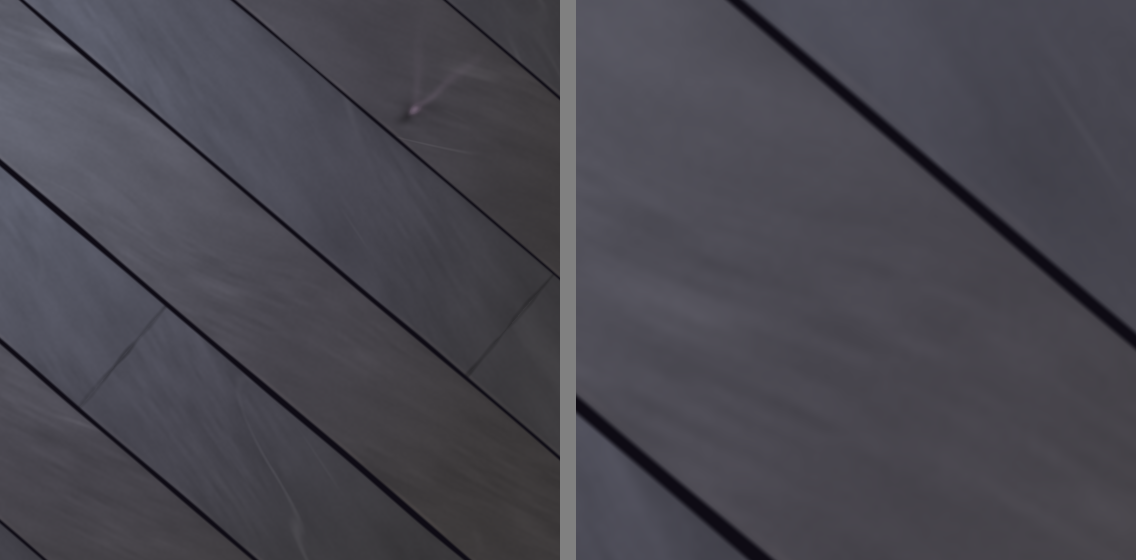
Left, the full canvas; right, a detail of the centre.
Write a WebGL 1 fragment shader that draws this texture.

```glsl
precision highp float;
uniform vec2 u_resolution;

// Layout
const float BOARD_ANGLE = 0.7055;
const float BOARD_WIDTH = 0.2447;
const float BOARD_OFFSET = 0.0248;
const float BOARD_LENGTH = 2.2;
const float JOINT_START = 1.925;
const float JOINT_STEP = 0.855;
const float JOINT_WIDTH = 0.0022;
const float JOINT_DEPTH = 0.2;
const float SEAM_THIN = 0.0018;
const float SEAM_THICK = 0.0046;
const float SEAM_BLUR = 0.0018;
// Surface
const float GRAIN_TILT = 0.27;
const float GRAIN_DEPTH = 0.13;
const float FIBER_DEPTH = 0.09;
const float CLOUD_DEPTH = 0.13;
const float SCRATCH_DEPTH = 0.04;
const vec2 GLOW_CENTER = vec2(0.0, 0.18);
const vec2 KNOT_CENTER = vec2(0.74, 0.196);
// Colours
const vec3 GLOW = vec3(0.395, 0.405, 0.46);
const vec3 MID = vec3(0.282, 0.275, 0.31);
const vec3 DARK = vec3(0.232, 0.222, 0.228);
const vec3 COOL_TINT = vec3(-0.006, 0.0, 0.008);
const vec3 SEAM = vec3(0.055, 0.045, 0.08);
const vec3 KNOT = vec3(0.50, 0.43, 0.51);

float hash(vec2 p) {
  vec3 q = fract(vec3(p.xyx) * 0.1031);
  q += dot(q, q.yzx + 33.33);
  return fract((q.x + q.y) * q.z);
}

float noise(vec2 p) {
  vec2 i = floor(p), f = fract(p);
  f = f * f * (3.0 - 2.0 * f);
  return mix(mix(hash(i), hash(i + vec2(1.0, 0.0)), f.x),
             mix(hash(i + vec2(0.0, 1.0)), hash(i + 1.0), f.x), f.y);
}

float fbm(vec2 p) {
  float sum = 0.0, amp = 0.5;
  for (int i = 0; i < 4; i++) {
    sum += amp * noise(p);
    p = p * 2.03 + 17.3;
    amp *= 0.5;
  }
  return sum / 0.9375;
}

vec2 rotate(vec2 p, float a) {
  float c = cos(a), s = sin(a);
  return vec2(c * p.x + s * p.y, c * p.y - s * p.x);
}

// Soft streak from the origin to tip, fading along its length
float vein(vec2 p, vec2 tip, float width) {
  float h = clamp(dot(p, tip) / dot(tip, tip), 0.0, 1.0);
  float d = length(p - tip * h) / width;
  return exp(-d * d) * (1.0 - h);
}

void main() {
  float pixel = 1.0 / min(u_resolution.x, u_resolution.y);
  vec2 p = gl_FragCoord.xy * pixel;
  p.y = 1.0 - p.y;

  // Board frame: x along, y across
  vec2 b = rotate(p, BOARD_ANGLE);
  float lane = (b.y + BOARD_OFFSET) / BOARD_WIDTH;
  float row = floor(lane);
  float odd = mod(row, 2.0);
  float run = (b.x - JOINT_START - JOINT_STEP * row) / BOARD_LENGTH;
  vec2 board = vec2(row, floor(run)) + 20.0;
  float tone = hash(board) - 0.5;

  // Light falling off from the upper left
  float reach = distance(p, GLOW_CENTER);
  vec3 color = mix(GLOW, MID, clamp(reach / 0.66, 0.0, 1.0));
  color = mix(color, DARK, smoothstep(0.6, 1.15, reach));
  color += COOL_TINT * (odd - 0.4) + 0.01 * tone;

  // Wavy grain, fine fibers, clouding and pale scratches
  vec2 g = rotate(b, GRAIN_TILT * (odd * 2.0 - 1.0) + 0.15 * tone) + board * 5.7;
  g.y += 0.04 * (noise(g * vec2(4.0, 6.0)) - 0.5);
  float grain = fbm(g * vec2(7.0, 36.0)) - 0.5;
  float fiber = noise(g * vec2(22.0, 120.0)) - 0.5;
  fiber *= smoothstep(0.3, 0.75, noise(g * vec2(5.0, 9.0) + 71.0));
  float cloud = fbm(g * vec2(9.0, 17.0) + 31.0) - 0.5;
  float ridge = abs(noise(g * vec2(3.0, 17.0) + 9.0) - 0.5);
  float scratch = smoothstep(0.06, 0.0, ridge) * smoothstep(0.6, 0.9, noise(g * vec2(7.0, 10.0) + 53.0));
  float grit = noise(p * 170.0) - 0.5;
  color *= 1.0 + GRAIN_DEPTH * grain + FIBER_DEPTH * fiber + CLOUD_DEPTH * cloud + 0.025 * grit;
  color += SCRATCH_DEPTH * scratch;

  // Knot with pale veins and a dark flank
  vec2 k = p - KNOT_CENTER + 0.012 * (vec2(noise(p * 25.0), noise(p * 25.0 + 40.0)) - 0.5);
  float pale = vein(k, vec2(0.14, -0.11), 0.008) + 0.6 * vein(k, vec2(0.01, -0.17), 0.009)
             + 0.6 * vein(k, vec2(0.04, 0.02), 0.006);
  float flank = vein(k, vec2(-0.04, 0.025), 0.009) + 0.5 * vein(k, vec2(0.09, 0.01), 0.02);
  color *= 1.0 - 0.4 * min(flank, 1.0);
  color = mix(color, KNOT, 0.3 * min(pale, 1.0) + 0.5 * exp(-dot(k, k) / 0.00006));

  // Faint, broken butt joints
  float joint = abs(fract(run + 0.5) - 0.5) * BOARD_LENGTH;
  joint += 0.006 * (noise(b * 30.0) - 0.5);
  float jointMask = 1.0 - smoothstep(0.0, JOINT_WIDTH * 2.0 + pixel, abs(joint));
  color *= 1.0 - JOINT_DEPTH * jointMask * (0.2 + 1.2 * noise(b * 24.0));

  // Dark seams of uneven width, with a worn lighter lip
  float seam = floor(lane + 0.5);
  float gap = (lane - seam) * BOARD_WIDTH + 0.003 * (noise(vec2(b.x * 5.0, seam + 30.0)) - 0.5);
  float bulk = exp(-0.5 * (seam - 1.0) * (seam - 1.0));
  float halfWidth = mix(SEAM_THIN, SEAM_THICK, bulk);
  halfWidth *= 0.7 + 0.5 * noise(vec2(b.x * 6.0, seam + 60.0));
  halfWidth *= 1.0 - 0.35 * smoothstep(0.95, 1.15, b.x) * step(seam, 0.5);
  float edge = SEAM_BLUR + pixel * 0.5;
  float lip = exp(-pow((gap + halfWidth + 0.004) / 0.003, 2.0));
  color += vec3(0.04, 0.033, 0.03) * lip * noise(vec2(b.x * 16.0, seam + 80.0));
  color *= 1.0 - 0.12 * exp(-abs(gap) / 0.006);
  color = mix(SEAM, color, smoothstep(halfWidth - edge, halfWidth + edge, abs(gap)));

  gl_FragColor = vec4(color, 1.0);
}
```
